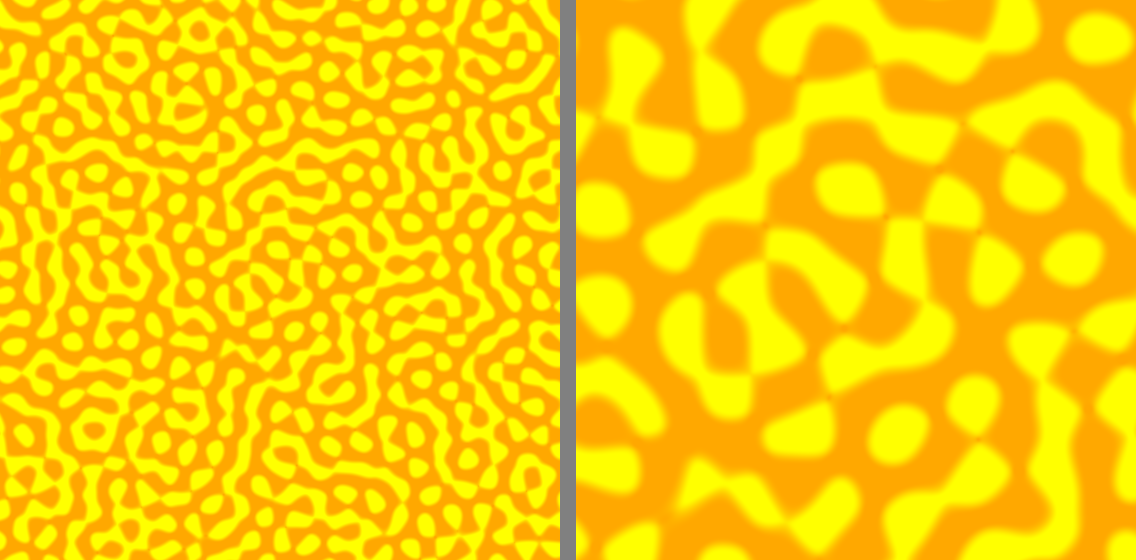
Left: the whole. Right: its middle third, enlarged.
Reproduce this pattern procedurally as a WebGL 2 fragment shader.

```glsl
#version 300 es
precision highp float;
// Yellow worms and dots on orange, like a reaction-diffusion pattern.
// Layered sines of one wavelength and many directions form a random field;
// its local phase then gives every worm about the same width and soft edge.

uniform vec2 u_resolution;
out vec4 fragColor;

const float PI = 3.14159265;
const int WAVE_COUNT = 48;
const float CYCLES = 22.0;        // wavelengths across the canvas
const float CYCLE_SPREAD = 0.08;  // relative variation of the wavelength
const float CUT_LEVEL = 0.3;      // higher values break worms into dots
const float EDGE_PHASE = 1.765;   // half width of a worm, in radians
const float EDGE_SOFTNESS = 0.6;  // half width of the blurred edge, in radians
const float PINCH_ROUNDING = 0.02;

const vec3 ORANGE = vec3(1.0, 0.66, 0.0);
const vec3 YELLOW = vec3(1.0, 1.0, 0.0);

float hash(float n) {
    return fract(sin(n * 127.1 + 3.7) * 43758.54);
}

// Sum of plane waves: x is the height, yz the slope per radian of phase.
vec3 waveField(vec2 p, float cycles, float spread) {
    vec3 sum = vec3(0.0);
    for (int i = 0; i < WAVE_COUNT; i++) {
        float id = float(i);
        float angle = PI * (id + hash(id)) / float(WAVE_COUNT);
        float scale = 1.0 + spread * (2.0 * hash(id + 61.0) - 1.0);
        vec2 waveDir = scale * vec2(cos(angle), sin(angle));
        float phase = 2.0 * PI * (cycles * dot(p, waveDir) + hash(id + 137.0));
        sum += vec3(cos(phase), -sin(phase) * waveDir);
    }
    return sum * sqrt(2.0 / float(WAVE_COUNT));
}

// Phase distance from the nearest ridge: 0 on a crest, PI in a trough.
float ridgePhase(vec3 field, float level, float rounding) {
    float slope = sqrt(dot(field.yz, field.yz) + rounding);
    return atan(slope, field.x - level);
}

void main() {
    vec2 p = gl_FragCoord.xy / min(u_resolution.x, u_resolution.y);
    vec3 field = waveField(p, CYCLES, CYCLE_SPREAD);
    float phase = ridgePhase(field, CUT_LEVEL, PINCH_ROUNDING);

    // Soft mask: 1 inside the worms, 0 in the gaps
    float worm = 1.0 - smoothstep(EDGE_PHASE - EDGE_SOFTNESS,
                                  EDGE_PHASE + EDGE_SOFTNESS, phase);
    fragColor = vec4(mix(ORANGE, YELLOW, worm), 1.0);
}
```
